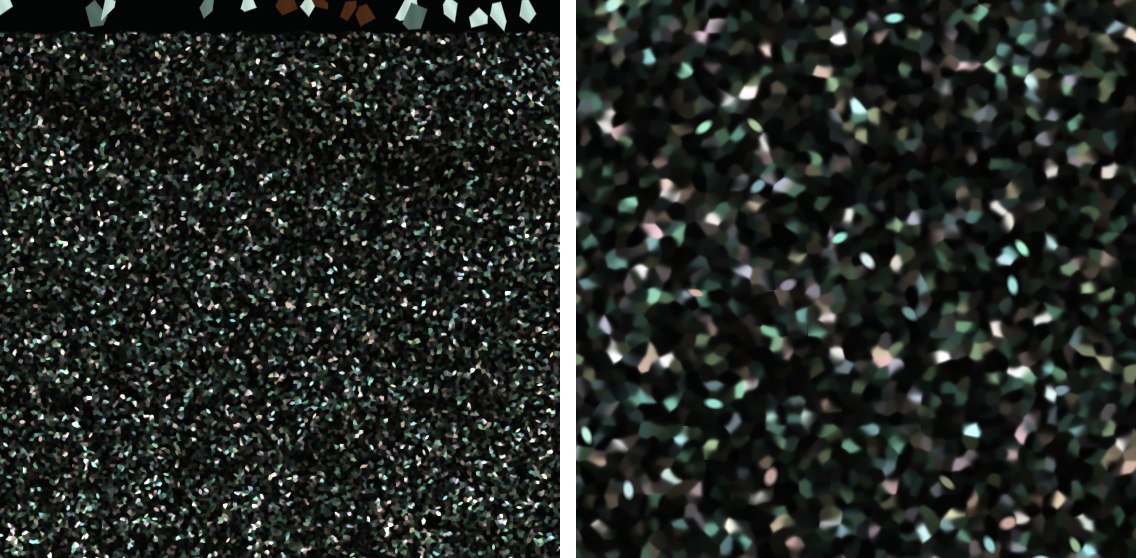
Left, the full canvas; right, a detail of the centre.
Write a WebGL 2 fragment shader that draws this texture.

```glsl
#version 300 es
precision highp float;
// Fine dark mineral grains under a black strip of pale angular shards.
uniform vec2 u_resolution;
out vec4 outColor;

const float GRAIN_FREQ = 148.0;     // fine grains per canvas height
const float GRAIN_SHARPNESS = 5.5;
const float FLECK_FREQ = 72.0;      // sparse larger grains
const float FLECK_SHARE = 0.05;
const float SHARD_FREQ = 23.0;      // shards per canvas height
const float SHARD_SHARE = 0.8;
const float STRIP_BASE = 0.941;     // lower edge of the black strip
const float EDGE_SOFTNESS = 0.0018;
const vec3 STRIP_COLOR = vec3(0.012, 0.018, 0.014);
const vec3 DARK_TINT = vec3(0.86, 1.08, 0.86);
const vec3 LIGHT_TINT = vec3(0.94, 1.05, 1.01);
const vec3 BROWN_TINT = vec3(1.12, 0.98, 0.78);
const vec3 SHARD_PALE = vec3(0.80, 0.92, 0.87);
const vec3 SHARD_GREY = vec3(0.33, 0.43, 0.40);
const vec3 SHARD_BROWN = vec3(0.30, 0.17, 0.08);
const float TAU = 6.28318;

vec3 hash3(vec2 p) {
  vec3 q = fract(p.xyx * vec3(0.1031, 0.1030, 0.0973));
  q += dot(q, q.yxz + 33.33);
  return fract((q.xxy + q.yzz) * q.zyx);
}

vec2 rotate(vec2 v, float angle) {
  float c = cos(angle), s = sin(angle);
  return vec2(c * v.x + s * v.y, c * v.y - s * v.x);
}

vec3 mineralColor(float light, float hue) {
  vec3 tint = mix(DARK_TINT, LIGHT_TINT, sqrt(clamp(light, 0.0, 1.0)));
  vec3 shift = 0.15 * cos(TAU * (hue + vec3(0.0, 0.4, 0.6)));
  return min(light * (tint + shift), vec3(0.97));
}

// Soft cellular mosaic: few grains are bright, most are nearly black.
vec3 grainMosaic(vec2 p) {
  vec2 home = floor(p);
  vec3 sum = vec3(0.0);
  float total = 1e-5;
  for (int j = -1; j <= 1; j++) {
    for (int i = -1; i <= 1; i++) {
      vec2 cell = home + vec2(i, j);
      vec3 place = hash3(cell);
      vec3 look = hash3(cell + 271.0);
      vec2 d = rotate(p - cell - place.xy, TAU * look.x) * vec2(0.8, 1.25);
      float weight = exp(-GRAIN_SHARPNESS * dot(d, d));
      float rarity = -log(max(look.y, 0.004));
      float light = 0.008 + 0.045 * rarity + 0.048 * rarity * rarity;
      sum += weight * mineralColor(light, look.z);
      total += weight;
    }
  }
  return sum / total;
}

// Scattered larger bright grains with soft rims.
vec3 flecks(vec2 p, float share) {
  vec2 home = floor(p);
  vec3 color = vec3(0.0);
  for (int j = -1; j <= 1; j++) {
    for (int i = -1; i <= 1; i++) {
      vec2 cell = home + vec2(i, j);
      vec3 place = hash3(cell + 613.0);
      vec3 look = hash3(cell + 907.0);
      vec2 d = rotate(p - cell - place.xy, TAU * look.x);
      d *= vec2(0.75, 1.1 + 0.6 * look.y);
      float cover = 1.0 - smoothstep(0.14, 0.42, length(d));
      float light = mix(0.4, 1.0, look.z);
      color = max(color, cover * step(place.z, share) * mineralColor(light, look.y));
    }
  }
  return color;
}

// Convex polygon cut by five irregular planes.
float shardDistance(vec2 p, float seed) {
  float d = -1.0;
  for (int k = 0; k < 5; k++) {
    vec3 h = hash3(vec2(seed, float(k) * 7.0 + 3.0));
    float angle = TAU * (float(k) + 0.75 * h.x) / 5.0;
    d = max(d, dot(p, vec2(cos(angle), sin(angle))) - mix(0.009, 0.023, h.y));
  }
  return d;
}

vec3 shardStrip(vec2 p) {
  vec3 color = STRIP_COLOR;
  float home = floor(p.x * SHARD_FREQ);
  for (int i = -2; i <= 2; i++) {
    float id = home + float(i);
    vec3 place = hash3(vec2(id, 41.0));
    vec3 look = hash3(vec2(id, 83.0));
    vec2 center = vec2((id + place.x) / SHARD_FREQ, mix(0.968, 1.0, place.y));
    vec2 d = rotate(p - center, 0.9 * (look.x - 0.5)) * vec2(1.2, 0.85);
    float cover = 1.0 - smoothstep(-EDGE_SOFTNESS, EDGE_SOFTNESS, shardDistance(d, id));
    vec3 fill = mix(SHARD_GREY, SHARD_PALE, smoothstep(0.1, 0.5, look.y));
    fill = mix(fill, SHARD_BROWN, step(0.9, look.z));
    fill *= 0.96 + 0.05 * sin(190.0 * d.x + 90.0 * d.y);
    color = mix(color, fill, cover * step(place.z, SHARD_SHARE));
  }
  return color;
}

void main() {
  vec2 p = gl_FragCoord.xy / u_resolution.y;

  // Broad patches and a dim brownish seam
  float patches = sin(13.0 * p.x + 3.0 * sin(9.0 * p.y)) * sin(17.0 * p.y + 2.0 * sin(7.0 * p.x));
  patches += 0.6 * sin(41.0 * p.x + 23.0 * p.y) * sin(37.0 * p.y - 15.0 * p.x);
  float seam = exp(-pow((p.y - 0.85 + 0.18 * p.x) / 0.055, 2.0));
  float exposure = (1.1 - 0.12 * p.y + 0.11 * patches) * (1.0 - 0.32 * seam);

  // Grain bed
  vec3 bed = grainMosaic(p * GRAIN_FREQ) * exposure;
  float share = FLECK_SHARE * mix(1.5, 0.45, smoothstep(0.0, 0.7, p.y));
  bed = max(bed, flecks(p * FLECK_FREQ, share) * (1.0 - 0.5 * seam));
  bed *= mix(vec3(1.0), BROWN_TINT, clamp(0.4 * seam - 0.15 * patches, 0.0, 0.5));

  // Strip with a ragged lower edge
  float ragged = 0.0025 * sin(61.0 * p.x) + 0.0015 * sin(173.0 * p.x + 1.0);
  float strip = smoothstep(-0.003, 0.003, p.y - STRIP_BASE - ragged);
  outColor = vec4(mix(bed, shardStrip(p), strip), 1.0);
}
```
